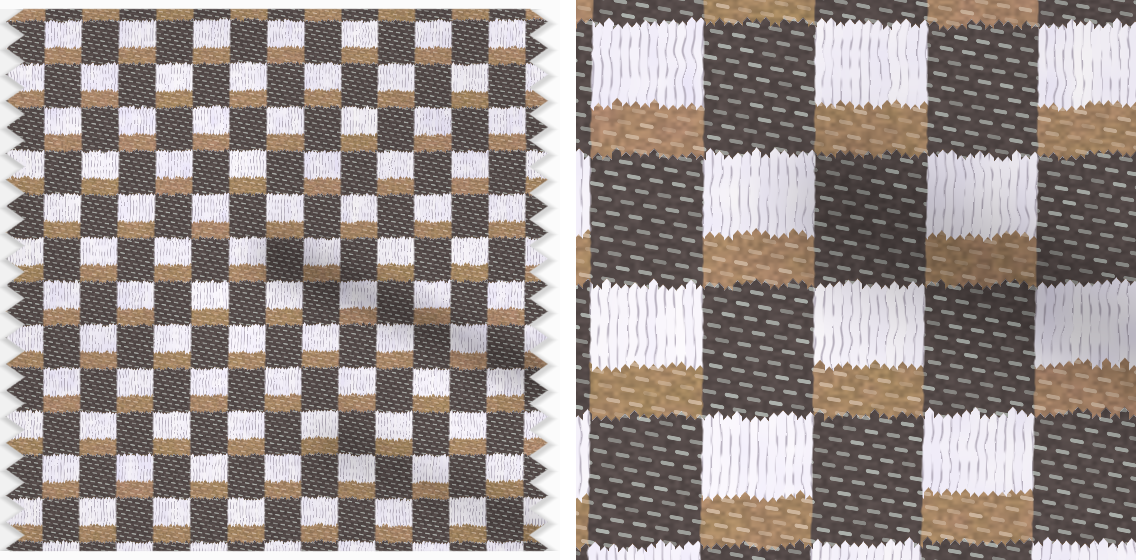
Left: the whole. Right: its middle third, enlarged.
Reproduce this texture procedurally as a WebGL 2 fragment shader.

```glsl
#version 300 es
precision highp float;
// Woven checker cloth: white and tan blocks on dark twill, pinked side edges, soft folds.
uniform vec2 u_resolution;
out vec4 fragColor;

const float PI = 3.14159265;
const vec2 CELL = vec2(0.0661, 0.0776);      // one check
const vec2 ORIGIN = vec2(0.0807, 0.9635);    // corner of the first white block
const float TAN_PART = 0.38;                 // tan share of a block's height
const float SKEW = 0.006;
const float JAG = 0.006;                     // raggedness of yarn ends
const vec2 DASH = vec2(0.0132, 0.0079);      // stitch spacing
const vec2 DASH_SIZE = vec2(0.0029, 0.0012); // half length, radius
const float YARN = 0.0055;                   // width of a white yarn
const vec2 SIDES = vec2(0.011, 0.978);       // tips of the teeth
const vec2 ENDS = vec2(0.016, 0.984);        // bottom and top of the cloth
const vec2 TOOTH = vec2(0.033, 0.047);       // depth, spacing
const float TOOTH_TIP = 0.961;
const vec3 PAPER = vec3(0.985);
const vec3 DARK = vec3(0.325, 0.285, 0.28);
const vec3 DARK_STITCH = vec3(0.67, 0.69, 0.67);
const vec3 OCHRE = vec3(0.62, 0.51, 0.36);
const vec3 ROSE = vec3(0.66, 0.51, 0.42);
const vec3 TAN_STITCH = vec3(0.82, 0.73, 0.64);
const vec3 WHITE = vec3(0.97, 0.96, 0.97);
const vec3 LAVENDER = vec3(0.90, 0.88, 0.96);
const vec3 YARN_GAP = vec3(0.67, 0.64, 0.70);

float hash(vec2 p) {
    return fract(sin(dot(p, vec2(127.1, 311.7))) * 43758.5453);
}

float noise(vec2 p) {
    vec2 i = floor(p), f = fract(p);
    f = f * f * (3.0 - 2.0 * f);
    return mix(mix(hash(i), hash(i + vec2(1, 0)), f.x),
               mix(hash(i + vec2(0, 1)), hash(i + vec2(1, 1)), f.x), f.y);
}

// Smooth-edged square wave, changing sign at every integer
float squareWave(float x, float blur) {
    return clamp(sin(PI * x) / (PI * blur), -1.0, 1.0);
}

// Slanted, staggered stitches: x = coverage, y = random value of the stitch
vec2 stitches(vec2 p, float pixel) {
    vec2 q = p / DASH;
    q.y += 0.3 * q.x;
    q.x += 0.36 * floor(q.y);
    vec2 d = abs(fract(q) - 0.5) * DASH;
    float dist = length(max(d - vec2(DASH_SIZE.x, 0.0), 0.0)) - DASH_SIZE.y;
    return vec2(1.0 - smoothstep(-pixel, pixel, 2.0 * dist), hash(floor(q)));
}

// Vertical yarns with broken dark gaps between them
vec3 whiteYarns(vec2 p, float pixel, float tint) {
    float x = p.x / YARN + 0.5 * noise(p * vec2(40.0, 110.0));
    float id = floor(x);
    float edge = (0.5 - abs(fract(x) - 0.5)) * YARN;
    float gap = 1.0 - smoothstep(0.0, 0.0009 + pixel * 0.5, edge);
    float broken = smoothstep(0.25, 0.75, noise(vec2(id * 7.3, p.y * 170.0)));
    float violet = 0.7 * tint * noise(p * 60.0) + 0.35 * hash(vec2(id, 3.0));
    return mix(mix(WHITE, LAVENDER, violet), YARN_GAP, gap * broken * 0.85);
}

vec3 cloth(vec2 uv, float pixel) {
    vec2 p = uv + vec2(SKEW * (1.0 - uv.y), 0.0);
    p += 0.003 * (vec2(noise(uv * 7.0), noise(uv * 7.0 + 31.0)) - 0.5);
    // Ragged check layout
    float yarn = p.x / YARN;
    float ragged = hash(vec2(floor(yarn), floor(p.y / CELL.y))) - 0.5;
    float tip = abs(fract(yarn) - 0.5) - 0.25 + 0.8 * ragged;
    vec2 grid = (p + vec2(0.0, JAG * tip) - ORIGIN) / CELL;
    grid.x += 0.02 * (noise(p * vec2(30.0, 260.0)) - 0.5);
    vec2 blur = pixel / CELL;
    float block = 0.5 - 0.5 * squareWave(grid.x, blur.x) * squareWave(grid.y, blur.y);
    float upper = smoothstep(-blur.y, blur.y, fract(grid.y) - TAN_PART);
    float tint = hash(floor(grid));
    // Three weaves
    vec2 stitch = stitches(p, pixel);
    float fiber = 0.88 + 0.24 * noise(p * vec2(330.0, 420.0));
    vec3 twill = mix(DARK * fiber, DARK_STITCH, stitch.x * (0.55 + 0.45 * stitch.y));
    float rosy = clamp(tint * 0.6 + 0.6 * (noise(p * 90.0) - 0.3), 0.0, 1.0);
    vec3 band = mix(mix(OCHRE, ROSE, rosy) * fiber, TAN_STITCH, stitch.x * (0.3 + 0.6 * stitch.y));
    return mix(twill, mix(band, whiteYarns(p, pixel, tint), upper), block);
}

// Soft shadow along a line from a to b
float foldShadow(vec2 p, vec2 a, vec2 b, float width) {
    vec2 ab = b - a;
    float t = clamp(dot(p - a, ab) / dot(ab, ab), 0.0, 1.0);
    float d = length(p - a - ab * t) / width;
    return exp(-d * d);
}

// Distance inside the pinked outline, negative outside
float inside(vec2 p) {
    float bite = TOOTH.x * 2.0 * abs(fract((p.y - TOOTH_TIP) / TOOTH.y + 0.5) - 0.5);
    float side = 0.58 * (min(p.x - SIDES.x, SIDES.y - p.x) - bite);
    return min(side, min(p.y - ENDS.x, ENDS.y - p.y));
}

void main() {
    vec2 uv = gl_FragCoord.xy / u_resolution;
    float pixel = 1.0 / min(u_resolution.x, u_resolution.y);
    // Folds and broad light
    float shade = 0.97 + 0.06 * noise(uv * 5.0);
    shade -= 0.22 * foldShadow(uv, vec2(0.50, 0.54), vec2(0.96, 0.33), 0.045);
    shade -= 0.12 * foldShadow(uv, vec2(0.60, 0.20), vec2(0.95, 0.06), 0.05);
    // Paper with a faint shadow at the cut edge
    float within = step(ENDS.x, uv.y) * step(uv.y, ENDS.y);
    float edgeShadow = smoothstep(-0.012, 0.0, inside(uv + vec2(-0.002, 0.004)));
    vec3 paper = PAPER - within * (0.15 * edgeShadow + 0.04 * step(uv.x, 0.5));
    float cover = smoothstep(-pixel, pixel, inside(uv));
    fragColor = vec4(mix(paper, cloth(uv, pixel) * shade, cover), 1.0);
}
```
